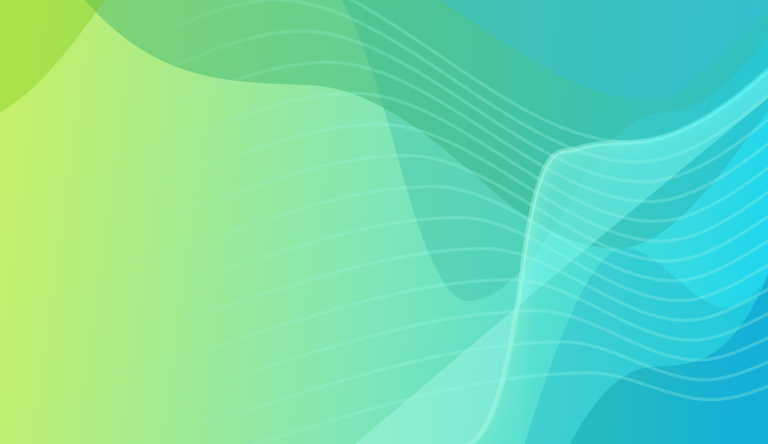
This background is drawn by a Shadertoy shader. Its source:

```glsl
// Overlapping translucent waves and fine flowing strands on a lime-to-cyan gradient.

const float WIDTH = 1.73;      // canvas width in units of its height
const int STRANDS = 14;

// Cubic between two knots (x, height, slope), straight beyond its ends.
float curve(float x, vec3 a, vec3 b) {
    float span = b.x - a.x;
    float t = clamp((x - a.x) / span, 0.0, 1.0);
    float s = 1.0 - t;
    float h = s * s * (1.0 + 2.0 * t) * a.y + t * t * (3.0 - 2.0 * t) * b.y
            + span * s * t * (s * a.z - t * b.z);
    return h + a.z * min(x - a.x, 0.0) + b.z * max(x - b.x, 0.0);
}

// Chains of three, four and five knots.
float curve(float x, vec3 a, vec3 b, vec3 c) {
    return x < b.x ? curve(x, a, b) : curve(x, b, c);
}

float curve(float x, vec3 a, vec3 b, vec3 c, vec3 d) {
    return x < b.x ? curve(x, a, b) : curve(x, b, c, d);
}

float curve(float x, vec3 a, vec3 b, vec3 c, vec3 d, vec3 e) {
    return x < b.x ? curve(x, a, b) : curve(x, b, c, d, e);
}

// Signed distance to the zero level of a field, in canvas heights.
float levelDistance(float field) {
    vec2 slope = vec2(dFdx(field), dFdy(field));
    return field / (max(length(slope), 1e-6) * iResolution.y);
}

// Smooth coverage of the positive side of a field.
float fill(float field) {
    return clamp(0.5 + levelDistance(field) * iResolution.y, 0.0, 1.0);
}

// Smooth line along the zero level of a field.
float stroke(float field, float halfWidth) {
    float pixel = 1.0 / iResolution.y;
    return 1.0 - smoothstep(halfWidth - 0.5 * pixel, halfWidth + pixel, abs(levelDistance(field)));
}

// Strand k of the fan: rises to a crest, dips to a trough, rises again.
float strandHeight(float x, float k) {
    vec3 start  = vec3(0.20, mix(0.95, -0.10, k), 0.2);
    vec3 crest  = vec3(mix(0.56, 1.33, k), mix(1.07, 0.16, k), 0.0);
    vec3 trough = vec3(mix(1.42, 1.60, k), mix(0.68, 0.10, k), 0.0);
    vec3 end    = vec3(WIDTH, mix(0.84, 0.13, k), mix(0.9, 0.4, k));
    return curve(x, start, crest, trough, end);
}

// Three-stop background gradient.
vec3 backdrop(float t) {
    const vec3 LIME = vec3(0.77, 0.94, 0.42);
    const vec3 MINT = vec3(0.50, 0.90, 0.72);
    const vec3 CYAN = vec3(0.13, 0.84, 0.93);
    return t < 0.5 ? mix(LIME, MINT, max(t, 0.0) * 2.0) : mix(MINT, CYAN, min(t * 2.0 - 1.0, 1.0));
}

void mainImage(out vec4 fragColor, in vec2 fragCoord) {
    vec2 p = fragCoord / iResolution.xy * vec2(WIDTH, 1.0);
    float x = p.x;
    float y = p.y;
    vec3 color = backdrop(x / WIDTH + 0.08 * (0.5 - y));

    // Wave outlines
    float corner = curve(x, vec3(0.0, 0.748, 0.5), vec3(0.24, 1.005, 1.4));
    float band = curve(x, vec3(0.191, 1.0, -1.15), vec3(0.70, 0.808, -0.05),
        vec3(1.081, 0.595, -0.9), vec3(1.39, 0.44, 0.0), vec3(WIDTH, 0.752, 1.4));
    float tongue = x < 0.901
        ? curve(x, vec3(0.77, 1.0, -1.8), vec3(0.901, 0.628, -3.7))
        : curve(x, vec3(0.901, 0.628, -3.7), vec3(1.054, 0.322, 0.0),
            vec3(1.306, 0.583, 1.75), vec3(1.50, 0.747, 0.05), vec3(WIDTH, 0.921, 1.45));
    float canopy = curve(x, vec3(0.991, 1.0, -0.65), vec3(1.46, 0.775, 0.0), vec3(WIDTH, 0.98, 0.9));
    float ribbon = curve(x, vec3(1.059, 0.0, 0.7), vec3(1.176, 0.39, 7.5),
        vec3(1.30, 0.665, 0.35), vec3(1.44, 0.681, 0.1), vec3(WIDTH, 0.842, 0.9));
    float diagonal = curve(x, vec3(0.80, 0.0, 0.85), vec3(WIDTH, 0.779, 0.82));
    float hill = curve(x, vec3(1.182, 0.0, 3.2), vec3(1.408, 0.441, 0.0),
        vec3(1.635, 0.308, 0.0), vec3(WIDTH, 0.381, 1.6));
    float foot = curve(x, vec3(1.284, 0.0, 1.9), vec3(1.47, 0.174, 0.06), vec3(WIDTH, 0.381, 2.4));

    // Upper waves
    vec3 bandColor = mix(vec3(0.20, 0.68, 0.42), vec3(0.16, 0.68, 0.70), smoothstep(0.8, 1.7, x));
    color = mix(color, vec3(0.25, 0.76, 0.66), 0.45 * fill(y - tongue));
    color = mix(color, bandColor, 0.42 * fill(y - band));
    color = mix(color, vec3(0.50, 0.80, 0.10), 0.40 * fill(y - corner));
    color = mix(color, vec3(0.22, 0.74, 0.86), 0.38 * fill(y - canopy));

    // Lower waves
    vec3 footColor = mix(vec3(0.10, 0.68, 0.70), vec3(0.06, 0.62, 0.82), smoothstep(1.3, 1.7, x));
    color = mix(color, vec3(0.12, 0.70, 0.78), 0.35 * fill(hill - y));
    color = mix(color, footColor, 0.60 * fill(foot - y));

    // Ribbon: light wherever exactly one of its two edges lies above
    float underRibbon = fill(ribbon - y);
    float underDiagonal = fill(diagonal - y);
    float upperLight = underRibbon * (1.0 - underDiagonal);
    float lowerLight = underDiagonal * (1.0 - underRibbon);
    color = mix(color, vec3(0.48, 0.97, 0.94), 0.48 * upperLight);
    color = mix(color, vec3(0.75, 1.00, 0.95), 0.32 * lowerLight);

    // Fan of strands, fading out to the left
    float strands = 0.0;
    for (int i = 0; i < STRANDS; i++) {
        float k = float(i) / float(STRANDS - 1);
        strands = max(strands, stroke(y - strandHeight(x, k), 0.003));
    }
    color = mix(color, vec3(0.62, 0.97, 0.90), 0.28 * strands * smoothstep(0.15, 1.0, x));

    // Bright ribbon rim with a soft inner glow
    float rimDistance = levelDistance(ribbon - y);
    float glow = underRibbon * exp(-max(rimDistance, 0.0) * 35.0);
    vec3 rimColor = mix(vec3(0.65, 0.98, 0.88), vec3(0.35, 0.96, 0.97), smoothstep(1.2, 1.7, x));
    color = mix(color, rimColor, 0.35 * glow);
    color = mix(color, rimColor, 0.50 * stroke(ribbon - y, 0.005));

    fragColor = vec4(color, 1.0);
}
```
